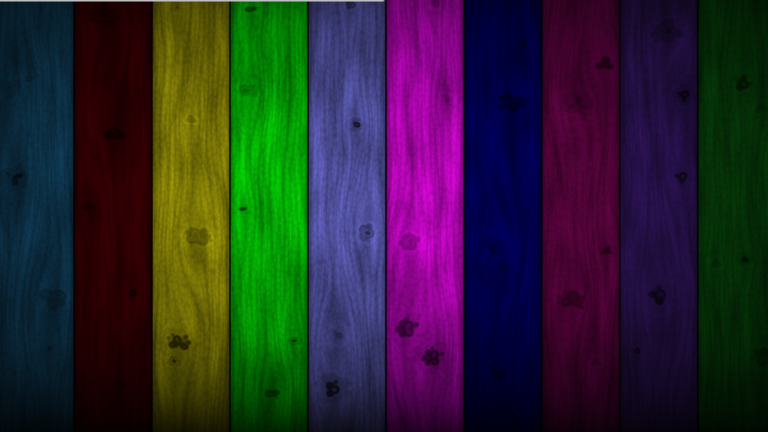
Write a Shadertoy shader that draws this texture.

```glsl
// Ten upright wooden planks in dark vivid stains, with grain, knots and shaded ends.

const float PLANKS = 9.85;   // plank widths across the canvas

vec2 hash2(vec2 p) {
    return fract(sin(vec2(dot(p, vec2(127.1, 311.7)), dot(p, vec2(269.5, 183.3)))) * 43758.5);
}

// Cellular noise: distance to the nearest scattered point
float cellular(vec2 p) {
    vec2 cell = floor(p);
    float nearest = 2.0;
    for (int y = -1; y <= 1; y++)
    for (int x = -1; x <= 1; x++) {
        vec2 c = cell + vec2(x, y);
        nearest = min(nearest, length(c + hash2(c) - p));
    }
    return nearest;
}

vec3 stain(int plank) {
    vec3 stains[10] = vec3[10](
        vec3(0.05, 0.20, 0.29), vec3(0.18, 0.0, 0.01),
        vec3(0.47, 0.45, 0.02), vec3(0.01, 0.62, 0.01),
        vec3(0.29, 0.29, 0.57), vec3(0.63, 0.02, 0.63),
        vec3(0.0, 0.0, 0.29),   vec3(0.29, 0.01, 0.20),
        vec3(0.14, 0.06, 0.27), vec3(0.02, 0.21, 0.03));
    return stains[clamp(plank, 0, 9)];
}

// Brightness of the wood; p.x runs 0..1 across one plank
float wood(vec2 p, float seed, float boardLength) {
    vec2 grain = p;
    float knots = 1.0;

    // Knots push the grain aside and leave rings, a dark core and a smoky tail
    for (int i = 0; i < 5; i++) {
        vec2 rnd = hash2(vec2(seed, float(i) + 3.0));
        vec2 size = hash2(vec2(float(i) + 9.0, seed));
        vec2 d = p - vec2(0.15 + 0.7 * rnd.x, (float(i) + rnd.y) * boardLength / 5.0);
        float r = 0.06 + 0.13 * size.x * size.x;
        vec2 reach = d * vec2(1.0, 0.45) / r;
        grain.x -= 0.75 * d.x * exp(-dot(reach, reach) / 5.0);

        float dist = length(d * vec2(1.0, 1.2)) / r;
        dist += 0.9 * (cellular(d * 9.0 + seed * 5.0) - 0.45);
        float rings = 0.5 + 0.5 * sin(dist * 7.0 + size.y * 6.0);
        knots *= 1.0 - (0.3 + 0.5 * size.y) * (0.3 + 0.7 * rings) * exp(-dist * dist * 0.9);
        knots += 0.12 * exp(-4.0 * (dist - 1.2) * (dist - 1.2));
        knots *= 1.0 - 0.15 * exp(-2.0 * reach.x * reach.x - 0.3 * reach.y * reach.y);
    }

    // Long bands, finer fibres and blotches
    grain.x += 0.025 * sin(grain.y * 1.3 + seed) + 0.012 * sin(grain.y * 3.7 + seed * 2.0);
    float bands = sin(grain.x * 17.0 + seed + sin(grain.y * 0.9 + seed))
                + 0.6 * sin(grain.x * 41.0 + 1.2 * sin(grain.y * 1.6 + seed));
    float fibres = cellular(vec2(grain.x * 20.0 + seed * 31.0, grain.y * 1.4));
    float blotches = cellular(vec2(grain.x * 3.0 + seed * 17.0, grain.y * 1.1));
    float speckle = cellular(vec2(p.x * 24.0 + seed * 47.0, p.y * 16.0));
    float shade = 1.03 + 0.06 * bands - 0.34 * (fibres - 0.45)
                - 0.32 * (blotches - 0.45) - 0.18 * (speckle - 0.45);
    return max(shade * knots, 0.0);
}

void mainImage(out vec4 fragColor, in vec2 fragCoord) {
    vec2 uv = fragCoord / iResolution.xy;
    float pixel = PLANKS / iResolution.x;
    vec2 p = fragCoord * pixel + vec2(0.05, 0.0);
    float plank = floor(p.x);
    float across = p.x - plank;

    vec3 color = stain(int(plank)) * wood(vec2(across, p.y), plank + 1.0, iResolution.y * pixel);

    // Light fades toward both ends, most at the bottom
    float light = 1.1 - 0.9 * pow(1.0 - uv.y, 4.0) - 0.5 * pow(uv.y, 4.0);
    light *= 1.0 - 0.25 * pow(abs(2.0 * uv.x - 1.0), 4.0);
    color *= light;

    // Rounded edges and the dark seams between planks
    float edge = min(across, 1.0 - across);
    color *= 0.78 + 0.22 * smoothstep(0.0, 0.10, edge);
    color *= mix(0.15, 1.0, smoothstep(0.006 - 0.5 * pixel, 0.010 + pixel, edge));

    // Pale sliver above the left five boards
    float sliver = smoothstep(0.9965 - 0.5 / iResolution.y, 0.9965 + 0.5 / iResolution.y, uv.y);
    color = mix(color, vec3(0.75), sliver * (1.0 - smoothstep(0.498, 0.502, uv.x)));

    fragColor = vec4(clamp(color, 0.0, 1.0), 1.0);
}
```
